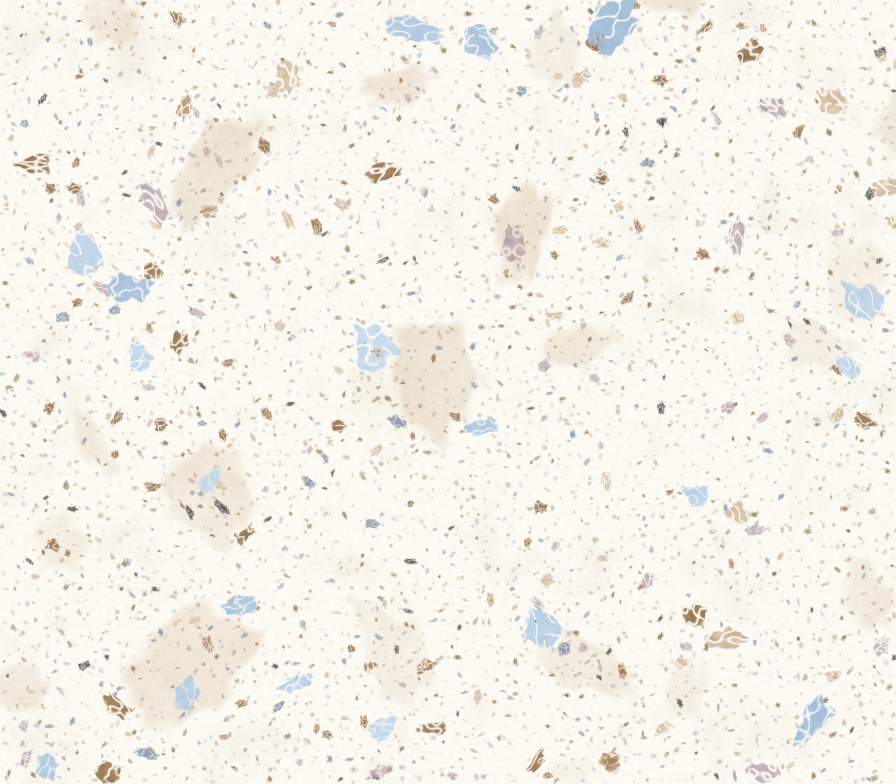
Reproduce this texture procedurally as a Shadertoy shader.

```glsl
// Pale terrazzo: cream ground with beige patches, broken blue and brown chips, fine specks.

const vec3 CREAM = vec3(0.985, 0.978, 0.951);
const vec3 BEIGE = vec3(0.920, 0.868, 0.800);
const vec3 PALE_BLUE = vec3(0.765, 0.850, 0.925);
const vec3 DEEP_BLUE = vec3(0.610, 0.725, 0.840);
const vec3 BROWN = vec3(0.580, 0.425, 0.270);
const vec3 TAN = vec3(0.820, 0.725, 0.620);
const vec3 MAUVE = vec3(0.740, 0.660, 0.690);
const vec3 SLATE = vec3(0.500, 0.570, 0.640);
const vec3 CHARCOAL = vec3(0.270, 0.270, 0.260);

const float EDGE = 0.0017;      // edge softness in canvas heights
const float PATCH_EDGE = 0.008;
const float SOLID = -1.0;       // vein width that leaves a chip whole
const float GRAIN = 0.018;
const float MOTTLE = 0.30;
const float TAU = 6.2831853;
const int SIDES = 5;

vec2 hash2(vec2 p) {
    vec3 q = fract(p.xyx * vec3(0.1031, 0.1030, 0.0973));
    q += dot(q, q.yzx + 33.33);
    return fract((q.xx + q.yz) * q.zy);
}

float corner(vec2 cell, vec2 offset) {
    float angle = TAU * hash2(cell).x;
    return dot(vec2(cos(angle), sin(angle)), offset);
}

float gradientNoise(vec2 p) {
    vec2 i = floor(p), f = p - i;
    vec2 u = f * f * f * (f * (f * 6.0 - 15.0) + 10.0);
    vec2 e = vec2(1.0, 0.0);
    return mix(mix(corner(i, f), corner(i + e.xy, f - e.xy), u.x),
               mix(corner(i + e.yx, f - e.yx), corner(i + e.xx, f - e.xx), u.x), u.y);
}

// Irregular polygon of about unit radius, split by veins
float chipDistance(vec2 q, vec2 key, float vein) {
    float d = -1.0;
    for (int i = 0; i < SIDES; i++) {
        vec2 h = hash2(key + float(i) * 7.3);
        float angle = TAU * (float(i) + 0.4 * h.x) / float(SIDES);
        d = max(d, dot(q, vec2(cos(angle), sin(angle))) - 0.55 - 0.55 * h.y);
    }
    d += 0.35 * gradientNoise(q * 1.9 + key);
    return max(d, vein - abs(gradientNoise(q * 1.2 + key * 1.7)));
}

// Scattered chips: x is coverage, y a random value of the chip
vec2 scatter(vec2 p, float cells, float density, vec2 radii, float vein, float edge, float seed) {
    vec2 home = floor(p * cells), result = vec2(0.0);
    float soft = max(edge, 0.75 / iResolution.y);
    for (int y = -1; y <= 1; y++)
    for (int x = -1; x <= 1; x++) {
        vec2 cell = home + vec2(x, y);
        vec2 key = cell + seed * vec2(37.0, 17.0);
        vec2 pick = hash2(key), form = hash2(key + 91.7);
        if (pick.x > density) continue;
        vec2 offset = p - (cell + 0.1 + 0.8 * hash2(key + 43.1)) / cells;
        float radius = mix(radii.x, radii.y, form.x * form.x);
        if (length(offset) > 3.0 * radius + soft) continue;
        float turn = TAU * form.y, stretch = 1.0 + 0.5 * fract(form.x * 17.0);
        vec2 q = mat2(cos(turn), sin(turn), -sin(turn), cos(turn)) * offset / radius;
        q *= vec2(1.0 / stretch, stretch);
        float cover = smoothstep(soft, -soft, chipDistance(q, key, vein) * radius);
        if (cover > result.x) result = vec2(cover, pick.y);
    }
    return result;
}

// Mixed minerals of the smaller chips
vec3 mineral(float id) {
    vec3 c = mix(BROWN, TAN, smoothstep(0.24, 0.40, id));
    c = mix(c, MAUVE, step(0.54, id));
    c = mix(c, SLATE, step(0.76, id));
    return mix(c, CHARCOAL, step(0.91, id));
}

void mainImage(out vec4 fragColor, in vec2 fragCoord) {
    vec2 p = fragCoord / iResolution.y;
    float cloud = gradientNoise(p * 9.0) + 0.6 * gradientNoise(p * 27.0 + 5.0);
    float grain = gradientNoise(p * 140.0) + 0.6 * gradientNoise(p * 260.0);

    // Ground and faint patches
    vec3 color = mix(CREAM, BEIGE, MOTTLE * smoothstep(0.1, 0.8, cloud));
    vec2 stain = scatter(p, 5.0, 0.62, vec2(0.035, 0.075), SOLID, PATCH_EDGE, 1.0);
    color = mix(color, BEIGE, stain.x * (0.35 + 0.4 * stain.y + 0.25 * cloud));

    // Faint dust and small specks
    vec2 dust = scatter(p, 75.0, 0.55, vec2(0.0012, 0.0035), SOLID, EDGE, 2.0);
    color = mix(color, mineral(dust.y), 0.38 * dust.x);
    vec2 speck = scatter(p, 42.0, 0.55, vec2(0.0015, 0.0042), SOLID, EDGE, 3.0);
    color = mix(color, mineral(speck.y), 0.75 * speck.x);

    // Small and medium chips
    vec2 small = scatter(p, 22.0, 0.36, vec2(0.0035, 0.009), 0.03, EDGE, 4.0);
    color = mix(color, mineral(small.y), 0.82 * small.x);
    vec2 medium = scatter(p, 12.0, 0.34, vec2(0.008, 0.019), 0.10, EDGE, 5.0);
    vec3 stone = mineral(medium.y * 0.75) + 0.12 * gradientNoise(p * 90.0);
    color = mix(color, stone, 0.85 * medium.x);

    // Large blue chips
    vec2 blue = scatter(p, 7.0, 0.33, vec2(0.016, 0.034), 0.05, EDGE, 6.0);
    vec3 glass = mix(PALE_BLUE, DEEP_BLUE, blue.y * blue.y + 0.3 * gradientNoise(p * 60.0));
    color = mix(color, glass, 0.92 * blue.x);

    fragColor = vec4(clamp(color + GRAIN * grain, 0.0, 1.0), 1.0);
}
```
